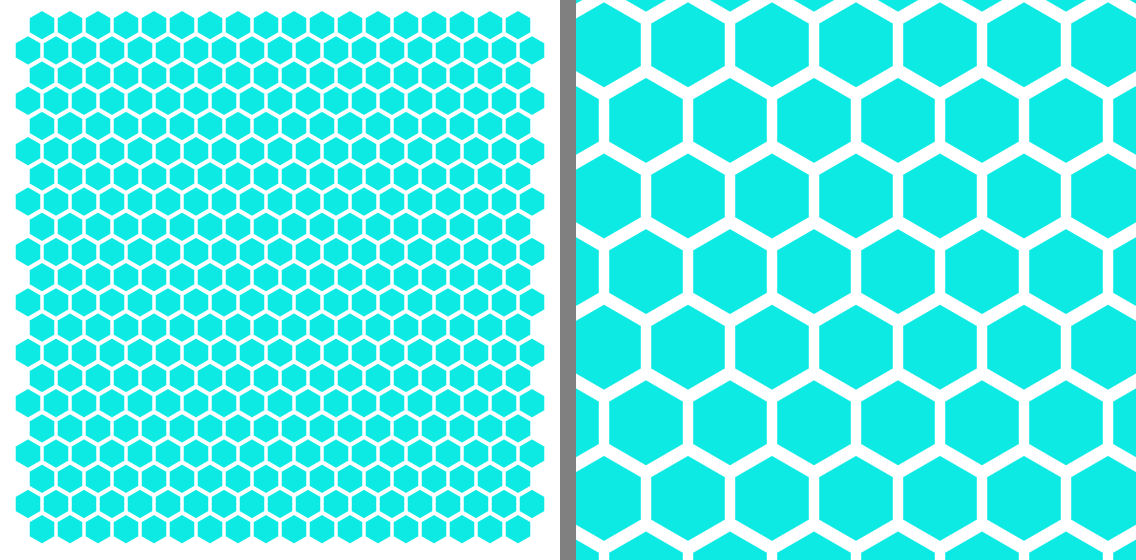
Left: the whole. Right: its middle third, enlarged.
This pattern is drawn by a WebGL 1 fragment shader. Its source:

```glsl
precision highp float;

uniform vec2 u_resolution;

const vec3 PAPER_COLOR = vec3(1.0);
const vec3 TILE_COLOR = vec3(0.05, 0.918, 0.894);

const vec2 PITCH = vec2(0.05, 0.09);          // spacing within one set of alternate rows
const float APOTHEM = 0.0219;                 // tile centre to flat side
const vec2 SHORT_ORIGIN = vec2(0.075, 0.055); // lower left tile of the short rows
const vec2 SHORT_COUNT = vec2(18.0, 11.0);
const vec2 LONG_ORIGIN = vec2(0.05, 0.1);     // lower left tile of the long rows
const vec2 LONG_COUNT = vec2(19.0, 10.0);

// Signed distance to a regular hexagon with a vertex at the top
float hexagon(vec2 p, float apothem) {
    const vec2 SLANT_NORMAL = vec2(0.5, 0.8660254);
    p = abs(p);
    return max(p.x, dot(p, SLANT_NORMAL)) - apothem;
}

// Distance to the nearest tile of a bounded rectangular lattice
float tileLattice(vec2 p, vec2 origin, vec2 count) {
    vec2 cell = floor((p - origin) / PITCH + 0.5);
    cell = clamp(cell, vec2(0.0), count - 1.0);
    return hexagon(p - origin - cell * PITCH, APOTHEM);
}

void main() {
    float scale = min(u_resolution.x, u_resolution.y);
    vec2 p = (gl_FragCoord.xy - 0.5 * u_resolution) / scale + 0.5;

    // Two interleaved lattices form the staggered rows
    float d = min(tileLattice(p, SHORT_ORIGIN, SHORT_COUNT),
                  tileLattice(p, LONG_ORIGIN, LONG_COUNT));

    // One pixel of edge smoothing
    float coverage = clamp(0.5 - d * scale, 0.0, 1.0);
    gl_FragColor = vec4(mix(PAPER_COLOR, TILE_COLOR, coverage), 1.0);
}
```
